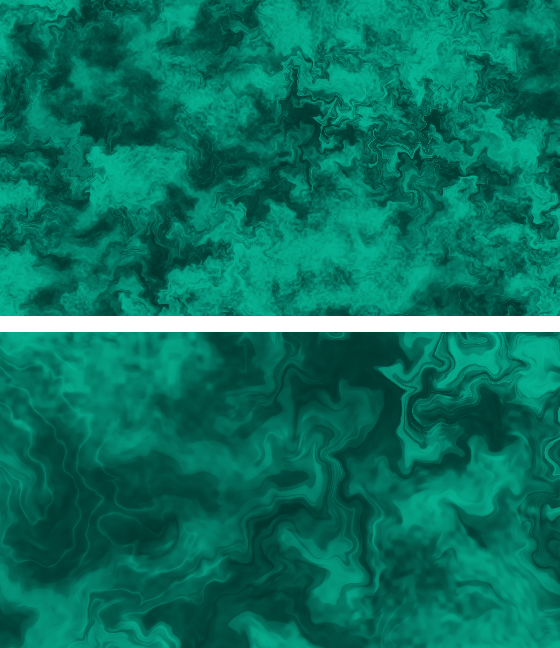
Top, the full canvas; bottom, a detail of the centre.
Write a Shadertoy shader that draws this texture.

```glsl
const vec3 DEEP_GREEN = vec3(0.0, 0.185, 0.16);
const vec3 BRIGHT_JADE = vec3(0.022, 0.71, 0.58);
const float MEAN_TONE = 0.055;
const float CONTRAST = 5.0;
const float STIR = 0.17;
const float FINEST_EDDY = 42.0;
const float EDGE_SOFTNESS = 0.04;
const float FLAKE_STRENGTH = 0.16;
const float VEIN_STRENGTH = 0.22;
const float GRAIN_STRENGTH = 0.27;
const int POOL_COUNT = 12;

// Pools of paint: centre, radius, lightness
const vec4 POOLS[POOL_COUNT] = vec4[](
    vec4(0.74, 0.52, 0.26, -0.75), vec4(1.01, 0.65, 0.15, -0.80),
    vec4(1.37, 0.49, 0.17, -1.10), vec4(0.13, 0.62, 0.20, -0.60),
    vec4(0.32, 0.82, 0.17, -0.65), vec4(0.58, 0.22, 0.17, -0.50),
    vec4(1.08, 0.91, 0.32, 0.75), vec4(0.43, 0.43, 0.13, 0.85),
    vec4(1.13, 0.20, 0.20, 0.75), vec4(1.56, 0.66, 0.22, 0.55),
    vec4(1.55, 0.25, 0.18, 0.35), vec4(0.06, 0.93, 0.18, 0.65));

float hash(vec2 p) {
    vec3 h = fract(vec3(p.xyx) * 0.1031);
    h += dot(h, h.yzx + 33.33);
    return fract((h.x + h.y) * h.z);
}

float noise(vec2 p) {
    vec2 cell = floor(p), f = fract(p);
    f = f * f * f * (f * (f * 6.0 - 15.0) + 10.0);
    float low = mix(hash(cell), hash(cell + vec2(1, 0)), f.x);
    float high = mix(hash(cell + vec2(0, 1)), hash(cell + vec2(1, 1)), f.x);
    return mix(low, high, f.y);
}

float fbm(vec2 p) {
    const mat2 turn = mat2(1.6, 1.2, -1.2, 1.6);
    float sum = 0.0, weight = 0.5;
    for (int i = 0; i < 5; i++) {
        sum += weight * noise(p);
        p = turn * p + 17.3;
        weight *= 0.5;
    }
    return sum / 0.96875;
}

// Divergence-free flow, so paint stretches and folds
vec2 curl(vec2 p) {
    const float e = 0.05;
    float here = noise(p);
    float dx = noise(p + vec2(e, 0)) - here;
    float dy = noise(p + vec2(0, e)) - here;
    return vec2(dy, -dx) / e;
}

// Curdles finely first, then folds in ever larger eddies
vec2 stir(vec2 p, float strength) {
    float scale = FINEST_EDDY;
    for (int i = 0; i < 5; i++) {
        vec2 offset = vec2(31.7, 12.9) * float(i + 1);
        for (int stroke = 0; stroke < 2; stroke++)
            p += strength / scale * curl(p * scale + offset);
        scale *= 0.56;
    }
    return p;
}

float pools(vec2 p) {
    float sum = 0.0;
    for (int i = 0; i < POOL_COUNT; i++) {
        vec2 d = (p - POOLS[i].xy) / POOLS[i].z;
        sum += POOLS[i].w * exp(-dot(d, d));
    }
    return sum;
}

// Thin contour lines of a field
float veins(float field, float count) {
    return pow(1.0 - abs(sin(field * count)), 3.0);
}

void mainImage(out vec4 fragColor, in vec2 fragCoord) {
    vec2 p = fragCoord / iResolution.y;
    float unrest = smoothstep(0.25, 0.7, noise(p * 4.0 + 60.0));
    vec2 q = stir(p, STIR * mix(0.55, 1.25, unrest));

    // Large masses with torn edges
    float mass = 0.55 * pools(q) + 1.7 * (fbm(q * 4.5 + 5.0) - 0.5);
    float plateau = smoothstep(-EDGE_SOFTNESS, EDGE_SOFTNESS, mass) - 0.5;

    // Marbled streaks, crisp flakes and smoky shading
    float marble = fbm(q * vec2(11.0, 16.0) + 40.0);
    float flakes = smoothstep(0.57, 0.61, marble) - smoothstep(0.43, 0.39, marble);
    float smoke = fbm(p * 14.0 + 5.0 * q + 70.0);
    float tone = MEAN_TONE + 0.26 * mass + 0.16 * plateau
               + 0.6 * (marble - 0.5) + 0.5 * (smoke - 0.5);
    tone += FLAKE_STRENGTH * flakes * mix(0.5, 1.0, unrest);

    // Light and dark veins come and go
    float lightMask = smoothstep(0.48, 0.68, noise(q * 8.0 + 90.0));
    float darkMask = smoothstep(0.5, 0.7, noise(q * 7.0 + 120.0));
    float field = fbm(q * 7.0 + 20.0);
    tone += VEIN_STRENGTH * lightMask * veins(field, 26.0);
    tone -= VEIN_STRENGTH * darkMask * veins(field + 0.3 * marble, 20.0);

    // Fine wrinkles, strongest in the pale paint
    float grain = noise(p * 110.0 + q * 25.0) - 0.5;
    tone += GRAIN_STRENGTH * grain * mix(0.4, 1.0, plateau + 0.5);

    float lightness = 1.0 / (1.0 + exp(-CONTRAST * tone));
    fragColor = vec4(mix(DEEP_GREEN, BRIGHT_JADE, lightness), 1.0);
}
```
